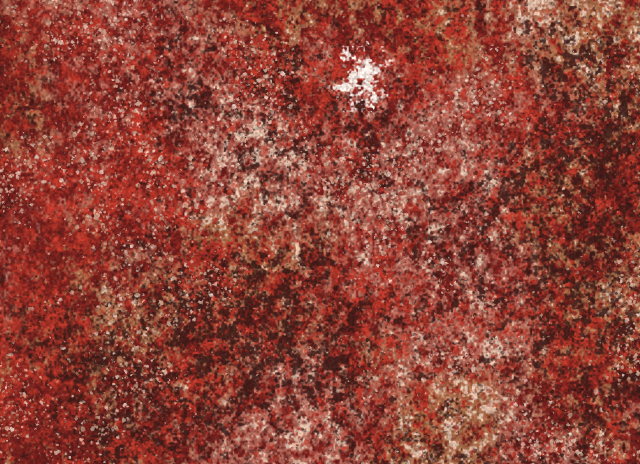
A Shadertoy shader for this texture:

```glsl
// Weathered red paint: mottled crimson ground, pale bloom, dark stains and fine splatter.

float hash(vec2 p) {
    vec3 q = fract(p.xyx * 0.1031);
    q += dot(q, q.yzx + 33.33);
    return fract((q.x + q.y) * q.z);
}

float noise(vec2 p) {
    vec2 i = floor(p), f = fract(p);
    f = f * f * (3.0 - 2.0 * f);
    return mix(mix(hash(i), hash(i + vec2(1, 0)), f.x),
               mix(hash(i + vec2(0, 1)), hash(i + vec2(1, 1)), f.x), f.y);
}

float fbm(vec2 p, int octaves) {
    float sum = 0.0, weight = 0.5, total = 0.0;
    for (int i = 0; i < octaves; i++) {
        sum += weight * noise(p);
        total += weight;
        weight *= 0.58;
        p = mat2(1.6, 1.2, -1.2, 1.6) * p + 17.3;
    }
    return sum / total;
}

// Gritty detail around zero, from crumbs down to single grains.
float grit(vec2 p) {
    return 0.95 * (fbm(p * 58.0, 3) - 0.5) + 0.4 * (noise(p * 200.0 + 9.0) - 0.5);
}

// Ragged scattered drops: x is coverage, y a random value of the drop.
vec2 splatter(vec2 p, float scale, float amount) {
    p *= scale;
    vec2 cell = floor(p), result = vec2(0);
    float feather = 0.08 + 0.6 * scale / iResolution.y;
    float ragged = 0.5 * (noise(p * 2.7) - 0.5);
    for (int y = -1; y <= 1; y++)
    for (int x = -1; x <= 1; x++) {
        vec2 id = cell + vec2(x, y);
        vec2 center = id + vec2(hash(id + 3.1), hash(id + 47.7));
        float size = hash(id + 81.3);
        float radius = 0.15 + 0.3 * size * size;
        float edge = length(p - center) + ragged - radius;
        float cover = 1.0 - smoothstep(-feather, feather, edge);
        cover *= smoothstep(-0.04, 0.04, amount - hash(id + 120.9));
        if (cover > result.x) result = vec2(cover, hash(id + 210.4));
    }
    return result;
}

void mainImage(out vec4 fragColor, in vec2 fragCoord) {
    vec2 p = fragCoord / iResolution.y;
    float roughness = mix(0.75, 1.05, smoothstep(0.0, 0.45, p.x));

    // Broad fields that decide where each kind of wear gathers
    float paleField = fbm(p * vec2(4.2, 3.6) + 5.7, 5) + 0.06 * (p.y - 0.5)
                    + 0.05 * smoothstep(0.1, 0.6, p.x) - 0.03;
    float band = exp(-pow((p.y - 0.34) / 0.2, 2.0));
    float darkField = fbm(p * vec2(3.6, 3.2) + 31.4, 5) + 0.11 * band - 0.06;
    float hueField = fbm(p * 3.0 + 71.0, 3);

    // Crimson to vermilion ground
    float warmth = fbm(p * 7.0 + 13.0, 4) + roughness * grit(p + 2.0);
    vec3 color = mix(vec3(0.44, 0.12, 0.11), vec3(0.71, 0.21, 0.16),
                     smoothstep(0.28, 0.78, warmth));

    // Pink and ochre bloom, worn through to cream
    float pale = paleField + roughness * grit(p * vec2(1.0, 0.85) + 7.0);
    vec3 bloom = mix(vec3(0.71, 0.42, 0.36), vec3(0.67, 0.45, 0.30),
                     smoothstep(0.38, 0.62, hueField));
    color = mix(color, bloom, 0.9 * smoothstep(0.36, 0.72, pale));
    color = mix(color, vec3(0.85, 0.72, 0.64), smoothstep(0.73, 0.99, pale));

    // Dark stains
    float stain = darkField + roughness * grit(p + 19.0);
    color = mix(color, vec3(0.22, 0.10, 0.09), 0.85 * smoothstep(0.52, 0.88, stain));

    // Dark and red drops
    vec2 drop = splatter(p + 4.0, 105.0, 0.12 + 1.1 * max(darkField - 0.42, 0.0));
    color = mix(color, vec3(0.24, 0.10, 0.09), 0.62 * drop.x);
    drop = splatter(p + 8.0, 78.0, 0.3);
    color = mix(color, mix(vec3(0.48, 0.11, 0.10), vec3(0.76, 0.22, 0.15), drop.y),
                0.65 * drop.x);

    // Cream drops, dense in the pale patches
    float clusters = smoothstep(0.50, 0.74, fbm(p * 5.0 + 43.0, 4));
    drop = splatter(p + 12.0, 88.0, 0.4 * clusters - 0.01);
    color = mix(color, mix(vec3(0.78, 0.62, 0.52), vec3(0.92, 0.85, 0.80), drop.y),
                0.8 * drop.x);
    drop = splatter(p + 16.0, 140.0, 0.05 + 0.35 * clusters);
    color = mix(color, mix(vec3(0.70, 0.48, 0.36), vec3(0.90, 0.81, 0.75), drop.y),
                0.7 * drop.x);

    // One bare patch where the paint has flaked off
    float bare = 0.045 - length((p - vec2(0.78, 0.83)) * vec2(1.1, 0.9))
               + 0.13 * grit(p + 23.0);
    color = mix(color, vec3(0.95, 0.90, 0.87), smoothstep(-0.01, 0.03, bare));

    // Fine tonal grain
    color *= 1.0 + 0.32 * (noise(p * 230.0 + 3.0) - 0.5);
    fragColor = vec4(clamp(color, 0.0, 1.0), 1.0);
}
```
